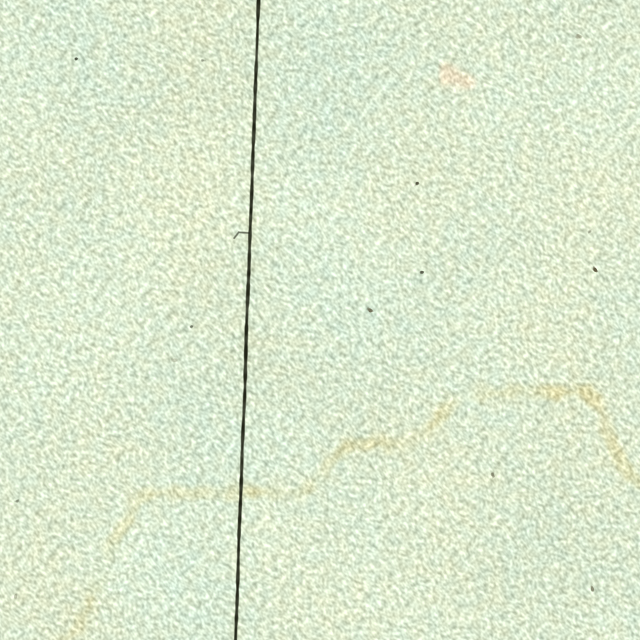
A WebGL 1 fragment shader for this texture:

```glsl
precision highp float;
// Pale green grainy paper with a thin dark crease, a ragged yellow stain and a few specks.

uniform vec2 u_resolution;

#define PAPER vec3(0.868, 0.920, 0.818)
#define INK vec3(0.13, 0.14, 0.09)
#define STAIN_SHIFT vec3(-0.005, -0.055, -0.130)
#define PINK_SHIFT vec3(0.060, -0.035, -0.050)
#define GRAIN_FREQ 118.0
#define GRAIN_CONTRAST 0.20
#define CREASE_TOP 0.404
#define CREASE_BOTTOM 0.368
#define CREASE_HALF_WIDTH 0.0024
#define STAIN_WIDTH 0.019
#define SPECK_COUNT 14
#define SPECK_RADIUS 0.0034

vec2 hash2(vec2 p) {
  vec3 q = fract(p.xyx * vec3(0.1031, 0.1030, 0.0973));
  q += dot(q, q.yzx + 33.33);
  return fract((q.xx + q.yz) * q.zy);
}

float gradientDot(vec2 cell, vec2 offset) {
  float angle = 6.28319 * hash2(cell).x;
  return dot(vec2(cos(angle), sin(angle)), offset);
}

// Gradient noise, roughly -0.7 to 0.7
float noise(vec2 p) {
  p += 200.0;
  vec2 i = floor(p), f = fract(p);
  vec2 w = f * f * f * (f * (f * 6.0 - 15.0) + 10.0);
  vec2 e = vec2(1.0, 0.0);
  float low = mix(gradientDot(i, f), gradientDot(i + e, f - e), w.x);
  float high = mix(gradientDot(i + e.yx, f - e.yx), gradientDot(i + 1.0, f - 1.0), w.x);
  return mix(low, high, w.y);
}

vec2 rotate(vec2 p, float angle) {
  float c = cos(angle), s = sin(angle);
  return vec2(c * p.x + s * p.y, c * p.y - s * p.x);
}

// Short fibres leaning from upper left to lower right
float paperGrain(vec2 p) {
  vec2 bent = p + 0.004 * vec2(noise(p * 22.0), noise(p * 22.0 + 57.0));
  float coarse = noise(rotate(bent, -0.65) * GRAIN_FREQ * vec2(0.85, 1.25));
  float fine = noise(rotate(bent, -0.95) * GRAIN_FREQ * vec2(1.5, 2.0) + 31.0);
  return coarse + 0.8 * fine;
}

// Height of the stain's edge across the sheet
float stainHeight(float x) {
  float leftFall = 1.0 - smoothstep(0.10, 0.28, x);
  return 0.232 + 0.075 * smoothstep(0.46, 0.56, x) + 0.08 * smoothstep(0.64, 0.73, x)
       - 0.23 * leftFall * leftFall - 0.14 * smoothstep(0.91, 1.0, x);
}

float stainBand(vec2 p) {
  float slope = (stainHeight(p.x + 0.005) - stainHeight(p.x - 0.005)) / 0.01;
  float dist = abs(p.y - stainHeight(p.x)) / sqrt(1.0 + slope * slope);
  dist += 0.012 * noise(p * 30.0) + 0.006 * noise(p * 75.0);
  float patchy = clamp(0.6 + 1.1 * noise(p * 14.0 + 9.0), 0.15, 1.0);
  return patchy * (1.0 - smoothstep(0.0, STAIN_WIDTH, dist)) * smoothstep(0.08, 0.11, p.x);
}

float segmentDistance(vec2 p, vec2 a, vec2 b) {
  vec2 ab = b - a;
  return length(p - a - ab * clamp(dot(p - a, ab) / dot(ab, ab), 0.0, 1.0));
}

void main() {
  vec2 p = gl_FragCoord.xy / u_resolution.y;
  float soft = max(0.0013, 1.0 / u_resolution.y);

  // Paper: grain, broad light patches and faint colour drift
  float mottle = noise(p * 4.0 + 3.0) + 0.6 * noise(p * 11.0);
  vec3 color = PAPER + GRAIN_CONTRAST * paperGrain(p) + 0.025 * mottle;
  color += vec3(0.028, 0.0, -0.024) * (noise(p * 5.0 + 71.0) + noise(p * 42.0));

  // Yellow stain and one pinkish blotch
  color += STAIN_SHIFT * stainBand(p);
  float blotch = length(p - vec2(0.715, 0.876)) + 0.022 * noise(p * 34.0);
  color += PINK_SHIFT * (1.0 - smoothstep(0.010, 0.030, blotch));

  // Scattered specks, most of them faint and brownish
  for (int i = 0; i < SPECK_COUNT; i++) {
    vec2 seed = vec2(float(i) * 7.0 + 3.0, 19.0);
    vec2 trait = hash2(seed + 41.0);
    vec2 d = rotate(p - hash2(seed), trait.x * 3.14159) * vec2(0.75, 1.2);
    float radius = SPECK_RADIUS * (0.6 + 0.5 * trait.x);
    float speck = 1.0 - smoothstep(radius - soft, radius + soft, length(d) + 0.002 * noise(p * 190.0));
    color = mix(color, INK + vec3(0.16, 0.09, 0.04) * trait.x, speck * mix(0.2, 0.8, trait.y));
  }

  // Small hooked fibre beside the crease
  float fibre = min(segmentDistance(p, vec2(0.366, 0.628), vec2(0.373, 0.637)),
                    segmentDistance(p, vec2(0.373, 0.637), vec2(0.389, 0.636)));
  color = mix(color, INK, 0.6 * (1.0 - smoothstep(0.0, 0.0012 + soft, fibre)));

  // Dark crease with slightly uneven edges
  float creaseX = mix(CREASE_BOTTOM, CREASE_TOP, p.y) + 0.0012 * noise(vec2(p.y * 9.0, 5.0));
  float halfWidth = CREASE_HALF_WIDTH * (1.0 + 0.45 * noise(vec2(p.y * 60.0, 13.5)));
  float crease = 1.0 - smoothstep(halfWidth - soft, halfWidth + soft, abs(p.x - creaseX));
  float inkDepth = 0.92 + 0.2 * noise(vec2(p.y * 85.0, 2.5));
  color = mix(color, INK, crease * clamp(inkDepth, 0.0, 1.0));

  gl_FragColor = vec4(clamp(color, 0.0, 1.0), 1.0);
}
```
